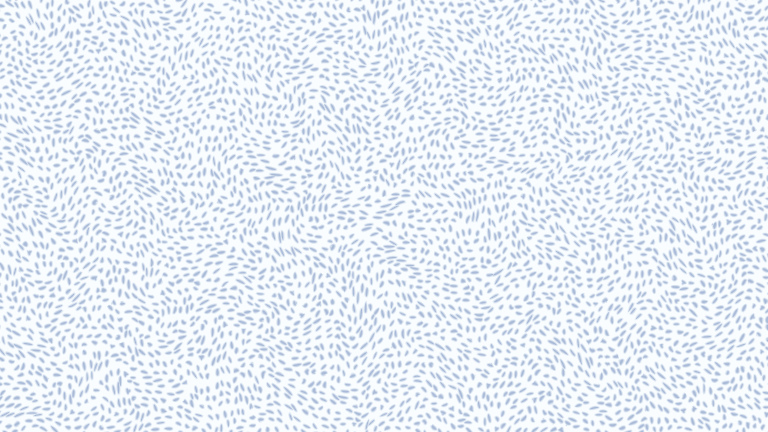
Reproduce this pattern procedurally as a Shadertoy shader.

```glsl
// Small pale blue dashes, packed along a softly swirling flow on white.
#define ROWS 50.0            // dash cells per canvas height
#define JITTER 0.42          // scatter of each dash inside its cell
#define SWIRL 1.0            // strength of the flow
#define DASH_SIZE vec2(0.29, 0.195)  // half length and half width, in cells
#define TURN 0.6             // random tilt of each dash, radians
#define SOFTNESS 0.0034      // edge blur in canvas heights
#define PAPER vec3(0.975, 0.992, 1.0)
#define INK vec3(0.66, 0.73, 0.845)

float hash(vec2 p) {
    vec3 h = fract(p.xyx * vec3(0.1031, 0.1030, 0.0973));
    h += dot(h, h.yzx + 33.33);
    return fract((h.x + h.y) * h.z);
}

float cornerSlope(vec2 corner, vec2 offset) {
    float angle = 6.2832 * hash(corner);
    return dot(vec2(cos(angle), sin(angle)), offset);
}

float gradientNoise(vec2 p) {
    vec2 i = floor(p), f = p - i;
    vec2 u = f * f * f * (f * (f * 6.0 - 15.0) + 10.0);
    vec2 e = vec2(1.0, 0.0);
    return mix(mix(cornerSlope(i, f), cornerSlope(i + e, f - e), u.x),
               mix(cornerSlope(i + e.yx, f - e.yx), cornerSlope(i + 1.0, f - 1.0), u.x), u.y);
}

// Divergence-free flow, which keeps the density of the dashes even
vec2 curl(vec2 p) {
    float e = 0.02, n = gradientNoise(p);
    return vec2(gradientNoise(p + vec2(0.0, e)) - n, n - gradientNoise(p + vec2(e, 0.0))) / e;
}

vec2 warp(vec2 p) {
    p += SWIRL * 1.1 * curl(p * 0.08 + 7.0);
    p += SWIRL * 0.36 * curl(p * 0.24 + 31.0);
    return p + SWIRL * 0.25 * curl(p * 0.30 + 63.0);
}

// Approximate signed distance to an ellipse
float ellipse(vec2 p, vec2 radii) {
    float k = length(p / radii);
    return k * (k - 1.0) / max(length(p / (radii * radii)), 0.001);
}

void mainImage(out vec4 fragColor, in vec2 fragCoord) {
    vec2 p = fragCoord / iResolution.y * ROWS;

    // Warped position and its local stretch
    float e = 0.1;
    vec2 q = warp(p);
    vec2 jx = (warp(p + vec2(e, 0.0)) - q) / e;
    vec2 jy = (warp(p + vec2(0.0, e)) - q) / e;
    mat2 jacobian = mat2(jx, jy);
    float area = max(determinant(jacobian), 0.3);
    mat2 unwarp = inverse(jacobian);

    // Dashes lie along the stretch and grow longer and thinner with it
    vec2 strain = vec2(dot(jx, jx) - dot(jy, jy), 2.0 * dot(jx, jy));
    float mean = dot(jx, jx) + dot(jy, jy), deviation = length(strain);
    float stretch = pow((mean + deviation) / max(mean - deviation, 0.05), 0.25);
    stretch = min(stretch, 2.0);
    float axis = 0.5 * atan(strain.y, strain.x + 0.0001) + 1.5708;
    vec2 radii = DASH_SIZE * vec2(stretch, pow(stretch, -0.6)) * pow(area, -0.25);

    // Nearest dash among the staggered, jittered cells
    float dist = 10.0;
    for (int j = -1; j <= 1; j++) {
        float row = floor(q.y) + float(j);
        float shift = 0.5 * mod(row, 2.0);
        for (int i = -1; i <= 1; i++) {
            vec2 cell = vec2(floor(q.x - shift) + float(i), row);
            vec2 scatter = vec2(hash(cell + 11.0), hash(cell + 47.0)) - 0.5;
            vec2 site = cell + vec2(shift, 0.0) + 0.5 + JITTER * scatter;
            vec2 d = unwarp * (q - site);
            float angle = axis + TURN * (hash(cell + 83.0) - 0.5);
            vec2 along = vec2(cos(angle), sin(angle));
            vec2 local = vec2(dot(d, along), dot(d, vec2(-along.y, along.x)));
            float size = mix(0.85, 1.15, hash(cell + 129.0));
            dist = min(dist, ellipse(local, radii * size));
        }
    }

    // Soft edges
    float blur = max(SOFTNESS, 1.0 / iResolution.y) * ROWS;
    float ink = 1.0 - smoothstep(-blur, blur, dist);
    fragColor = vec4(mix(PAPER, INK, ink), 1.0);
}
```
